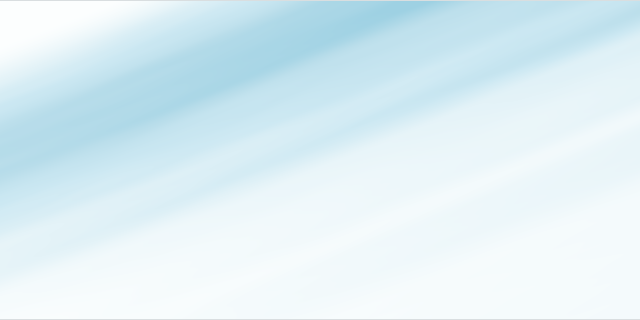
Give the GLSL for this background, as a Shadertoy shader.

```glsl
const float SLOPE = 0.41;           // fall of the streaks per unit of width
const float GRAIN_AMOUNT = 0.045;   // density variation inside the streaks
const float WARP_AMOUNT = 0.012;    // waviness of the streak edges
const float RULE_WIDTH = 0.004;     // thin lines along top and bottom
const vec2 STREAK_SCALE = vec2(1.6, 20.0);
const vec2 WARP_SCALE = vec2(2.0, 5.0);

const vec3 WHITE = vec3(0.988, 0.996, 0.996);
const vec3 MIST  = vec3(0.89, 0.95, 0.97);
const vec3 PALE  = vec3(0.80, 0.91, 0.95);
const vec3 SKY   = vec3(0.73, 0.87, 0.92);
const vec3 DEEP  = vec3(0.62, 0.82, 0.89);
const vec3 RULE  = vec3(0.85, 0.87, 0.88);

// Streak edges: depth, softness, density step at left, density step at right
const int EDGE_COUNT = 12;
const vec4 EDGES[EDGE_COUNT] = vec4[](
    vec4(0.24, 0.10, 0.42, 0.46),
    vec4(0.37, 0.06, 0.25, 0.40),
    vec4(0.48, 0.06, 0.00, 0.18),
    vec4(0.585, 0.04, -0.17, -0.36),
    vec4(0.67, 0.09, -0.20, -0.06),
    vec4(0.75, 0.03, -0.08, -0.10),
    vec4(0.83, 0.03, 0.00, 0.12),
    vec4(0.895, 0.05, -0.15, -0.34),
    vec4(1.00, 0.08, -0.06, -0.08),
    vec4(1.16, 0.04, 0.00, -0.13),
    vec4(1.21, 0.04, 0.00, 0.10),
    vec4(1.38, 0.06, 0.00, -0.11));

vec2 hashGradient(vec2 cell) {
    vec2 h = vec2(dot(cell, vec2(127.1, 311.7)), dot(cell, vec2(269.5, 183.3)));
    return 2.0 * fract(sin(h) * 43758.5) - 1.0;
}

float gradientNoise(vec2 p) {
    vec2 cell = floor(p);
    vec2 f = fract(p);
    vec2 u = f * f * f * (f * (f * 6.0 - 15.0) + 10.0);
    vec2 e = vec2(0.0, 1.0);
    float a = dot(hashGradient(cell), f);
    float b = dot(hashGradient(cell + e.yx), f - e.yx);
    float c = dot(hashGradient(cell + e.xy), f - e.xy);
    float d = dot(hashGradient(cell + e.yy), f - e.yy);
    return mix(mix(a, b, u.x), mix(c, d, u.x), u.y);
}

float streakDensity(float depth, float across) {
    float density = 0.0;
    for (int i = 0; i < EDGE_COUNT; i++) {
        vec4 edge = EDGES[i];
        float rise = smoothstep(edge.x - edge.y, edge.x + edge.y, depth);
        density += rise * mix(edge.z, edge.w, across);
    }
    return density;
}

vec3 washColor(float density) {
    vec3 color = mix(WHITE, MIST, clamp(density / 0.25, 0.0, 1.0));
    color = mix(color, PALE, clamp((density - 0.25) / 0.20, 0.0, 1.0));
    color = mix(color, SKY, clamp((density - 0.45) / 0.20, 0.0, 1.0));
    return mix(color, DEEP, clamp((density - 0.65) / 0.25, 0.0, 1.0));
}

void mainImage(out vec4 fragColor, in vec2 fragCoord) {
    vec2 uv = fragCoord / iResolution.xy;
    vec2 p = vec2(2.0 * uv.x, 1.0 - uv.y);

    // Slanted frame: x runs along the streaks, y crosses them
    vec2 slanted = vec2(p.x - SLOPE * p.y, p.y + SLOPE * p.x);
    float depth = slanted.y + WARP_AMOUNT * gradientNoise(slanted * WARP_SCALE);

    // Layered washes with fine strands
    float density = streakDensity(depth, uv.x);
    float strands = gradientNoise(slanted * STREAK_SCALE)
                  + 0.5 * gradientNoise(slanted * STREAK_SCALE * 2.3 + 7.0);
    density += GRAIN_AMOUNT * strands * smoothstep(-0.1, 0.5, density);
    vec3 color = washColor(density);

    // Thin border lines
    float border = min(uv.y, 1.0 - uv.y);
    float rule = 1.0 - smoothstep(0.5 * RULE_WIDTH, RULE_WIDTH, border);
    fragColor = vec4(mix(color, RULE, rule), 1.0);
}
```
